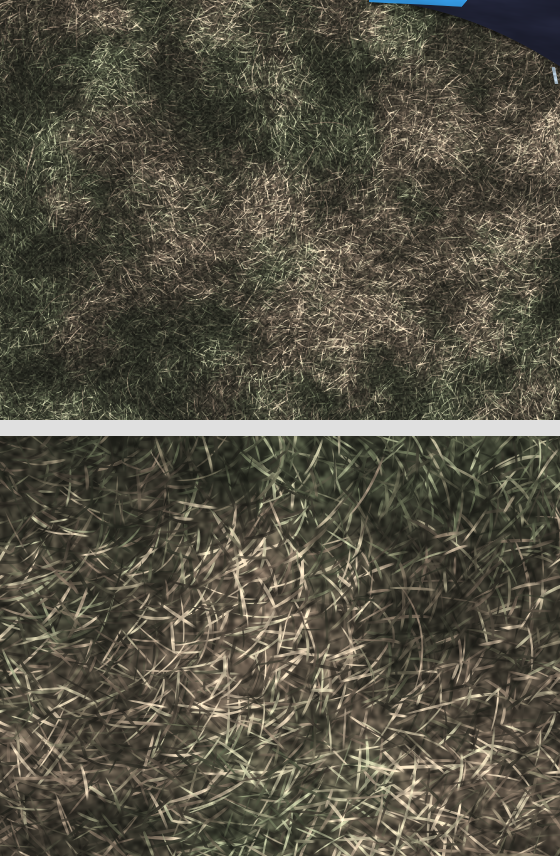
Top: the whole. Bottom: its middle third, enlarged.
Give the GLSL for this texture, as a WebGL 1 fragment shader.

```glsl
precision highp float;
// Trampled meadow seen from above: many layers of short thin blades, green
// or dry by patches of noise, over dark soil, with a few long pale stalks.
// The corner of a dark tarp with a blue hem covers the upper right.

uniform vec2 u_resolution;

const vec3 SOIL = vec3(0.105, 0.108, 0.088);
const vec3 GREEN = vec3(0.38, 0.41, 0.31);
const vec3 STRAW = vec3(0.50, 0.435, 0.37);
const vec3 PALE_GREEN = vec3(0.64, 0.66, 0.53);
const vec3 PALE_STRAW = vec3(0.78, 0.71, 0.61);
const vec3 TARP = vec3(0.12, 0.13, 0.20);
const vec3 HEM = vec3(0.20, 0.58, 0.86);
const vec3 TAG = vec3(0.72, 0.80, 0.86);

const int LAYERS = 15;
const float COARSE_CELL = 0.036;   // blade spacing of the lowest layer
const float FINE_CELL = 0.022;     // blade spacing of the top layer
const float BLADE_WIDTH = 0.0011;  // half width
const float STALK_CELL = 0.075;
const float STALK_SHARE = 0.22;
const float ANGLE_SPREAD = 2.5;
const float BEND = 0.16;
const float EXPOSURE = 1.12;
const float GRAIN = 0.36;          // strength of the finest speckle
const float TARP_START = 0.877;    // where the tarp leaves the upper edge

float hash(vec2 p) {
  return fract(sin(dot(p, vec2(127.1, 311.7))) * 43758.5453);
}

vec4 hash4(vec2 p) {
  float s = dot(p, vec2(127.1, 311.7));
  return fract(sin(vec4(s, s + 1.7, s + 3.1, s + 4.9))
             * vec4(43758.5453, 22578.146, 19642.349, 31415.927));
}

float noise(vec2 p) {
  vec2 i = floor(p);
  vec2 f = fract(p);
  f = f * f * (3.0 - 2.0 * f);
  return mix(mix(hash(i), hash(i + vec2(1.0, 0.0)), f.x),
             mix(hash(i + vec2(0.0, 1.0)), hash(i + vec2(1.0, 1.0)), f.x), f.y);
}

float fbm(vec2 p) {
  float sum = 0.0;
  float amp = 0.5;
  for (int i = 0; i < 4; i++) {
    sum += amp * noise(p);
    p = mat2(0.8, 0.6, -0.6, 0.8) * p * 2.1 + 17.3;
    amp *= 0.5;
  }
  return sum / 0.9375;
}

// Soil to leaf to sunlit tip, for green or dry growth
vec3 grassColour(float tone, float dry) {
  vec3 leaf = mix(GREEN, STRAW, dry);
  vec3 tip = mix(PALE_GREEN, PALE_STRAW, dry);
  vec3 c = mix(SOIL, leaf, clamp(tone / 0.6, 0.0, 1.0));
  return mix(c, tip, clamp((tone - 0.6) / 0.4, 0.0, 1.3));
}

// Paints one scattered layer of tapered blades over the colour
vec3 layBlades(vec3 col, vec2 p, float seed, float cell, float share,
               float flow, float dry, float light, float minTone, float px) {
  vec2 g = p / cell + seed * vec2(3.37, 5.71);
  vec2 id = floor(g);
  for (int y = -1; y <= 1; y++) {
    for (int x = -1; x <= 1; x++) {
      vec2 c = id + vec2(float(x), float(y));
      vec4 r = hash4(c + seed * 19.19);
      vec4 k = hash4(c + seed * 7.31 + 53.7);
      float a = flow + (r.z - 0.5) * ANGLE_SPREAD;
      vec2 d = (g - c - r.xy) * cell;
      vec2 q = vec2(cos(a) * d.x + sin(a) * d.y, cos(a) * d.y - sin(a) * d.x);
      float halfLength = cell * mix(0.35, 0.9, r.w);
      float along = q.x / halfLength;
      float bend = (k.x - 0.5) * BEND * halfLength;
      float width = BLADE_WIDTH * mix(0.5, 1.3, k.y) * (1.0 - 0.5 * along * along);
      float cover = clamp((width - abs(q.y - bend * along * along)) / px + 0.5, 0.0, 1.0);
      cover *= 1.0 - smoothstep(0.6, 1.0, abs(along));
      cover *= step(k.w, share);
      float tone = mix(minTone, 1.15, pow(k.z, 2.0)) * light;
      float dryness = clamp(dry + (fract(k.y * 7.0) - 0.5) * 1.1, 0.0, 1.0);
      col = mix(col, grassColour(tone, dryness), cover * 0.88);
    }
  }
  return col;
}

void main() {
  vec2 p = gl_FragCoord.xy / u_resolution.y;
  float px = 1.0 / u_resolution.y;
  float right = u_resolution.x / u_resolution.y;

  // Patches of dry growth, sunlight and blade direction
  float dry = smoothstep(0.30, 0.72, fbm(p * 6.5 + 3.7) + 0.06 * (p.x / right - 0.5));
  float clumps = smoothstep(0.25, 0.75, fbm(p * 7.5 + 21.0));
  float dapple = noise(p * 34.0 + 5.0) * 0.55 + noise(p * 78.0) * 0.45;
  float light = (0.36 + 0.95 * clumps + 0.28 * dry) * (0.55 + 0.9 * dapple);
  light *= EXPOSURE * (0.86 + 0.2 * p.x / right + 0.1 * p.y);
  float flow = 3.6 * noise(p * 2.6 + 9.1) - 1.1;

  // Soil and the meadow, lower layers dimmer
  float grain = noise(p * 95.0) * 0.5 + noise(p * 210.0) * 0.5;
  vec3 col = grassColour((0.04 + 0.36 * grain) * light, dry);
  for (int i = 0; i < LAYERS; i++) {
    float h = float(i) / float(LAYERS - 1);
    col = layBlades(col, p, float(i) + 1.0, mix(COARSE_CELL, FINE_CELL, h), 0.9,
                    flow, dry, light * mix(0.7, 1.08, h), 0.12, px);
  }
  col = layBlades(col, p, 31.0, STALK_CELL, STALK_SHARE, flow, 0.75, light, 0.55, px);
  float speckle = noise(p * 250.0 + 40.0) - 0.5;
  col *= 1.0 + 2.0 * GRAIN * speckle;

  // Tarp corner with faint folds, its hem and a small tie
  float s = max(p.x - TARP_START, 0.0);
  float depth = 1.0 - p.y;
  float edge = 0.05 * s + 0.65 * s * s;
  float folds = fbm(vec2(p.x * 9.0 + p.y * 14.0, p.y * 30.0));
  col *= 1.0 - 0.45 * step(0.001, s) * (1.0 - smoothstep(0.0, 0.018, depth - edge));
  vec3 cloth = TARP * (0.75 + 0.5 * folds);
  col = mix(col, cloth, clamp((edge - depth) / px + 0.5, 0.0, 1.0) * step(0.001, s));
  float hemDepth = min(0.004 + 0.05 * s, (0.235 - s) * 1.2) + 0.002 * folds;
  float hem = clamp((hemDepth - depth) / px + 0.5, 0.0, 1.0) * step(0.001, s);
  col = mix(col, HEM * (0.85 + 0.3 * folds), hem);
  vec2 t = vec2(p.x - right + 0.012 - 0.2 * (depth - 0.18), depth - 0.18);
  float tie = max(abs(t.x) - 0.004, abs(t.y) - 0.02);
  col = mix(col, TAG * (0.6 + 0.6 * grain), clamp(0.5 - tie / px, 0.0, 1.0));

  gl_FragColor = vec4(col, 1.0);
}
```
